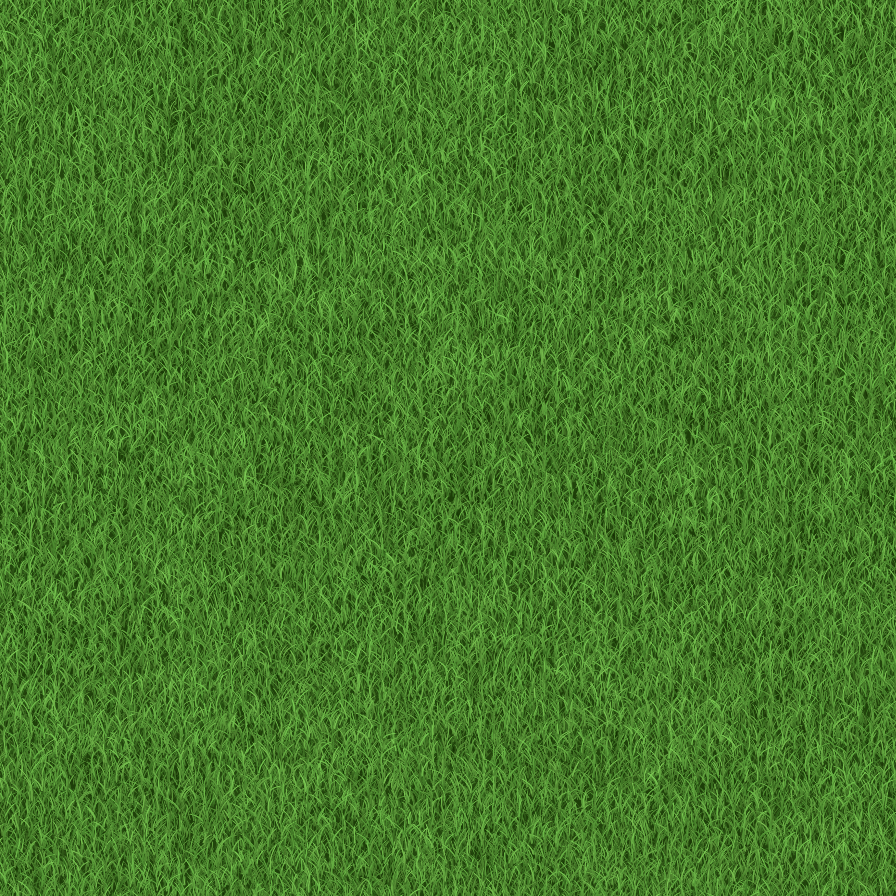
Reproduce this texture procedurally as a Shadertoy shader.

```glsl
vec4 hash4(vec2 p) {
    float n = dot(p, vec2(12.9898, 78.233));
    return fract(sin(n + vec4(0.0, 1.7, 3.1, 4.6)) * vec4(43758.5453, 24634.63, 35412.87, 51297.31));
}

float valueNoise(vec2 p) {
    vec2 i = floor(p), f = fract(p);
    f = f * f * (3.0 - 2.0 * f);
    float low = mix(hash4(i).x, hash4(i + vec2(1, 0)).x, f.x);
    float high = mix(hash4(i + vec2(0, 1)).x, hash4(i + vec2(1, 1)).x, f.x);
    return mix(low, high, f.y);
}

// Coverage (x) and position along the blade (y); p is relative to the root
vec2 blade(vec2 p, float angle, float bend, float len, float halfWidth, float pixel) {
    float c = cos(angle), s = sin(angle);
    p = vec2(c * p.x - s * p.y, s * p.x + c * p.y);
    float t = p.y / len;
    float slope = 2.0 * bend * t / len;
    float d = abs(p.x - bend * t * t) / sqrt(1.0 + slope * slope);
    float w = halfWidth * (1.0 - 0.5 * clamp(t, 0.0, 1.0));
    float ends = smoothstep(0.0, 0.1, t) * (1.0 - smoothstep(0.85, 1.0, t));
    return vec2(ends * (1.0 - smoothstep(w - 0.5 * pixel, w + 0.5 * pixel, d)), t);
}

void mainImage(out vec4 fragColor, in vec2 fragCoord) {
    vec2 uv = fragCoord / iResolution.y;
    float pixel = 1.0 / iResolution.y;
    float cell = 0.014;
    float patches = 0.09 * (valueNoise(uv * 15.0) - 0.5) + 0.16 * (valueNoise(uv * 45.0 + 9.0) - 0.5);
    float tone = -0.15;
    float warmth = 0.0;

    // Layers from the shaded ground up to the sunlit tips
    for (int layer = 0; layer < 18; layer++) {
        float depth = float(layer) / 17.0;
        vec2 grid = uv / cell + 40.0 * hash4(vec2(layer, 7.3)).xy;

        // Lower roots stand nearer and cover the rows behind them
        for (int row = 0; row >= -2; row--) {
            for (int column = -1; column <= 1; column++) {
                vec2 id = floor(grid) + vec2(column, row);
                vec4 place = hash4(id + 17.31 * float(layer));
                vec4 look = hash4(id.yx + 11.73 * float(layer) + 3.7);
                vec2 root = id + vec2(0.3 + 0.4 * place.x, place.y);
                float angle = 0.9 * (place.z - 0.5);
                float bend = 0.027 * (place.w - 0.5);
                float len = mix(0.011, 0.023, look.x);
                float halfWidth = mix(0.0005, 0.0010, look.y);
                vec2 b = blade((grid - root) * cell, angle, bend, len, halfWidth, pixel);
                float bladeTone = -0.47 + 0.9 * depth + 0.76 * look.z + 0.35 * b.y;
                tone = mix(tone, bladeTone, b.x);
                warmth = mix(warmth, look.w - 0.5, b.x);
            }
        }
    }

    // Deep green to light green
    tone = clamp(tone + patches, -0.35, 1.4);
    vec3 color = mix(vec3(0.16, 0.31, 0.07), vec3(0.39, 0.65, 0.25), tone);
    color += warmth * vec3(0.04, 0.0, 0.02);
    fragColor = vec4(clamp(color, 0.0, 1.0), 1.0);
}
```
